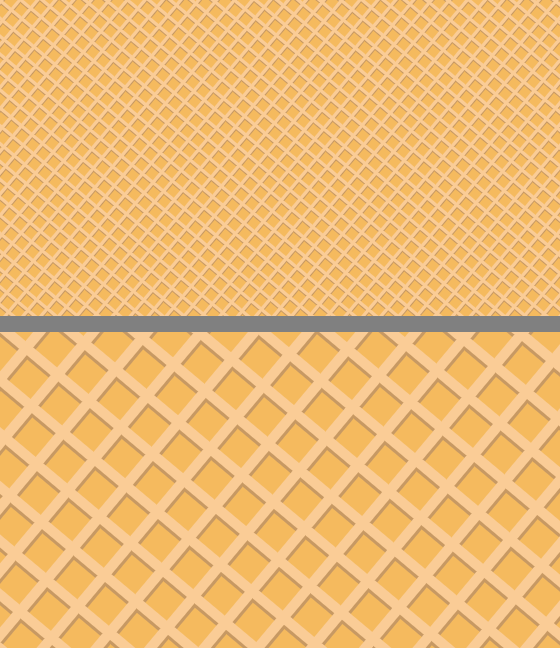
Top: the whole. Bottom: its middle third, enlarged.
This pattern is drawn by a WebGL 1 fragment shader. Its source:

```glsl
precision highp float;
// Waffle lattice: slightly tilted pale ridges over golden square wells with shaded upper edges.

uniform vec2 u_resolution;

#define PITCH 0.0434               // ridge spacing, in canvas heights
#define TILT 5.0                   // lattice rotation beyond 45 degrees
#define ANCHOR vec2(0.0856, 0.0486) // centre of one well
#define RIDGE_WIDTH 0.245          // fraction of the pitch
#define SHADE_WIDTH 0.075          // fraction of the pitch
#define RIDGE_COLOR vec3(0.98, 0.80, 0.59)
#define WELL_COLOR vec3(0.96, 0.73, 0.37)
#define SHADE_COLOR vec3(0.78, 0.60, 0.39)

// Coordinates along the two ridge directions, one unit per well.
vec2 latticeCoords(vec2 point) {
  float angle = radians(45.0 + TILT);
  vec2 axis = vec2(cos(angle), sin(angle));
  vec2 offset = point - ANCHOR;
  return vec2(dot(offset, axis), dot(offset, vec2(-axis.y, axis.x))) / PITCH;
}

// Smoothed coverage of the region where the distance is negative.
float coverage(float dist, float pixel) {
  return clamp(0.5 - dist / pixel, 0.0, 1.0);
}

void main() {
  vec2 point = gl_FragCoord.xy / u_resolution.y;
  float pixel = 1.0 / (u_resolution.y * PITCH);

  // Position inside the well, centred on zero.
  vec2 cell = fract(latticeCoords(point) + 0.5) - 0.5;
  float halfWell = 0.5 - 0.5 * RIDGE_WIDTH;

  // Square well, and its floor clear of the shade on both upper sides.
  float wellDist = max(abs(cell.x), abs(cell.y)) - halfWell;
  float floorDist = max(cell.x, cell.y) - halfWell + SHADE_WIDTH;

  vec3 well = mix(SHADE_COLOR, WELL_COLOR, coverage(floorDist, pixel));
  vec3 color = mix(RIDGE_COLOR, well, coverage(wellDist, pixel));
  gl_FragColor = vec4(color, 1.0);
}
```
